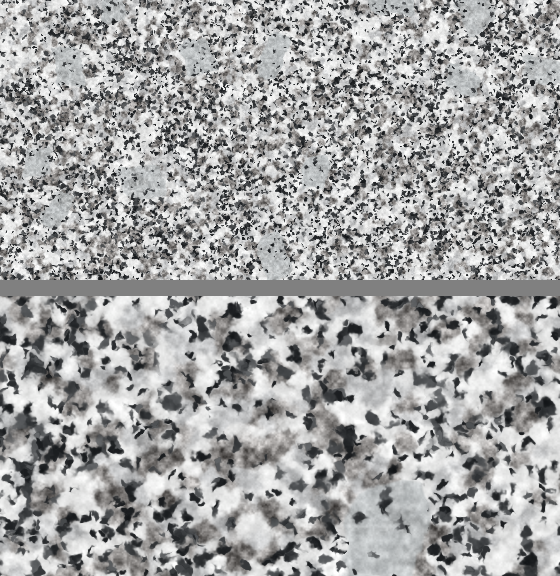
Top: the whole. Bottom: its middle third, enlarged.
This texture is drawn by a WebGL 1 fragment shader. Its source:

```glsl
precision highp float;
// Speckled granite: white feldspar, warm grey quartz, black mica and pale large crystals.

uniform vec2 u_resolution;

const vec3 WHITE_FELDSPAR = vec3(0.915, 0.917, 0.915);
const vec3 GREY_FELDSPAR  = vec3(0.765, 0.77, 0.775);
const vec3 QUARTZ         = vec3(0.555, 0.543, 0.535);
const vec3 CRYSTAL        = vec3(0.725, 0.742, 0.748);
const vec3 MICA           = vec3(0.10, 0.11, 0.12);

const float GRAIN_SCALE   = 50.0;  // feldspar and quartz grains per canvas height
const float MICA_SCALE    = 92.0;  // coarse mica flakes per canvas height
const float PEPPER_SCALE  = 150.0; // fine mica flakes per canvas height
const float CLUSTER_SCALE = 27.0;  // mica clusters per canvas height
const float CRYSTAL_SCALE = 3.3;   // crystal sites per canvas height
const float QUARTZ_SHARE  = 0.29;
const float GREY_SHARE    = 0.22;
const float MICA_SPARSE   = 0.03;  // flake chance outside and inside clusters
const float MICA_DENSE    = 0.30;
const float PEPPER_SHARE  = 0.6;   // fine flake chance relative to coarse
const float CRYSTAL_SHARE = 0.6;
const float GRAIN_CRISP   = 8.0;
const float MICA_CRISP    = 9.0;

float hash(vec2 p) {
  vec3 q = fract(p.xyx * vec3(0.1031, 0.1030, 0.0973));
  q += dot(q, q.yzx + 33.33);
  return fract((q.x + q.y) * q.z);
}

vec2 hash2(vec2 p) {
  return vec2(hash(p + 17.3), hash(p + 71.9));
}

float noise(vec2 p) {
  vec2 i = floor(p), f = fract(p);
  f = f * f * (3.0 - 2.0 * f);
  return mix(mix(hash(i), hash(i + vec2(1.0, 0.0)), f.x),
             mix(hash(i + vec2(0.0, 1.0)), hash(i + 1.0), f.x), f.y);
}

float fbm(vec2 p) {
  return 0.55 * noise(p) + 0.29 * noise(p * 2.03 + 13.7) + 0.16 * noise(p * 4.1 + 41.2);
}

// Soft-edged cells, each filled with one pale mineral; alpha is its roughness.
vec4 paleGrains(vec2 p) {
  vec2 base = floor(p);
  vec4 sum = vec4(0.0);
  float total = 0.0;
  for (int y = -1; y <= 1; y++) {
    for (int x = -1; x <= 1; x++) {
      vec2 id = base + vec2(float(x), float(y));
      vec2 centre = id + hash2(id);
      float weight = exp(-GRAIN_CRISP * length(p - centre));
      float kind = hash(id + 205.0) + 0.7 * (fbm(centre * 0.32 + 90.0) - 0.5);
      float tone = hash(id + 331.0) - 0.5;
      vec4 grain = vec4(WHITE_FELDSPAR + 0.08 * tone, 0.2);
      if (kind < QUARTZ_SHARE + GREY_SHARE) grain = vec4(GREY_FELDSPAR + 0.1 * tone, 0.35);
      if (kind < QUARTZ_SHARE) grain = vec4(QUARTZ + 0.2 * tone, 0.75);
      sum += weight * grain;
      total += weight;
    }
  }
  return sum / total;
}

// Clustered dark flakes: x is coverage, y is lightness variation.
vec2 micaFlakes(vec2 p, float scale, float share) {
  p *= scale;
  vec2 base = floor(p);
  vec2 sum = vec2(0.0);
  float total = 0.0;
  for (int y = -1; y <= 1; y++) {
    for (int x = -1; x <= 1; x++) {
      vec2 id = base + vec2(float(x), float(y));
      vec2 centre = id + hash2(id + 400.0);
      float weight = exp(-MICA_CRISP * length(p - centre));
      float cluster = smoothstep(0.3, 0.75, fbm(centre / scale * CLUSTER_SCALE + 150.0));
      float chance = share * mix(MICA_SPARSE, MICA_DENSE, cluster);
      sum += weight * vec2(step(hash(id + 517.0), chance), hash(id + 623.0));
      total += weight;
    }
  }
  return sum / total;
}

// Scattered, turned, rounded blocks with ragged rims.
float largeCrystals(vec2 p) {
  vec2 base = floor(p * CRYSTAL_SCALE);
  float rim = 0.03 * (fbm(p * 34.0 + 60.0) - 0.5);
  float mask = 0.0;
  for (int y = -1; y <= 1; y++) {
    for (int x = -1; x <= 1; x++) {
      vec2 id = base + vec2(float(x), float(y));
      vec2 centre = (id + 0.15 + 0.7 * hash2(id + 700.0)) / CRYSTAL_SCALE;
      float angle = 6.2832 * hash(id + 811.0);
      float c = cos(angle), s = sin(angle);
      vec2 local = mat2(c, -s, s, c) * (p - centre);
      local.x += 0.25 * local.y;
      vec2 halfSize = mix(vec2(0.045, 0.032), vec2(0.085, 0.07), hash2(id + 907.0));
      vec2 q = abs(local) - halfSize + 0.02;
      float dist = length(max(q, 0.0)) + min(max(q.x, q.y), 0.0) - 0.02 + rim;
      float present = step(hash(id + 953.0), CRYSTAL_SHARE);
      float strength = mix(0.75, 1.0, hash(id + 977.0));
      mask = max(mask, present * strength * smoothstep(0.003, -0.003, dist));
    }
  }
  return mask;
}

void main() {
  vec2 p = gl_FragCoord.xy / u_resolution.y;
  vec2 warp = vec2(fbm(p * 85.0 + 5.0), fbm(p * 85.0 + 35.0)) - 0.5;
  vec2 ragged = p + 0.016 * warp;

  // Pale minerals, then crystals over them
  float crystal = largeCrystals(p);
  vec4 grain = paleGrains(ragged * GRAIN_SCALE);
  grain = mix(grain, vec4(CRYSTAL, 0.3), 0.92 * crystal);
  float mottle = fbm(p * 120.0 + 20.0) - 0.5;
  vec3 color = grain.rgb + grain.a * mottle;

  // Dark flakes on top, coarse then fine
  float share = 1.0 - 0.8 * crystal;
  vec2 mica = micaFlakes(ragged, MICA_SCALE, share);
  color = mix(color, MICA + 0.3 * mica.y * mica.y + 0.1 * mottle, mica.x);
  mica = micaFlakes(ragged + 3.7 / PEPPER_SCALE, PEPPER_SCALE, share * PEPPER_SHARE);
  color = mix(color, MICA + 0.3 * mica.y * mica.y, mica.x);

  gl_FragColor = vec4(clamp(color, 0.0, 1.0), 1.0);
}
```
